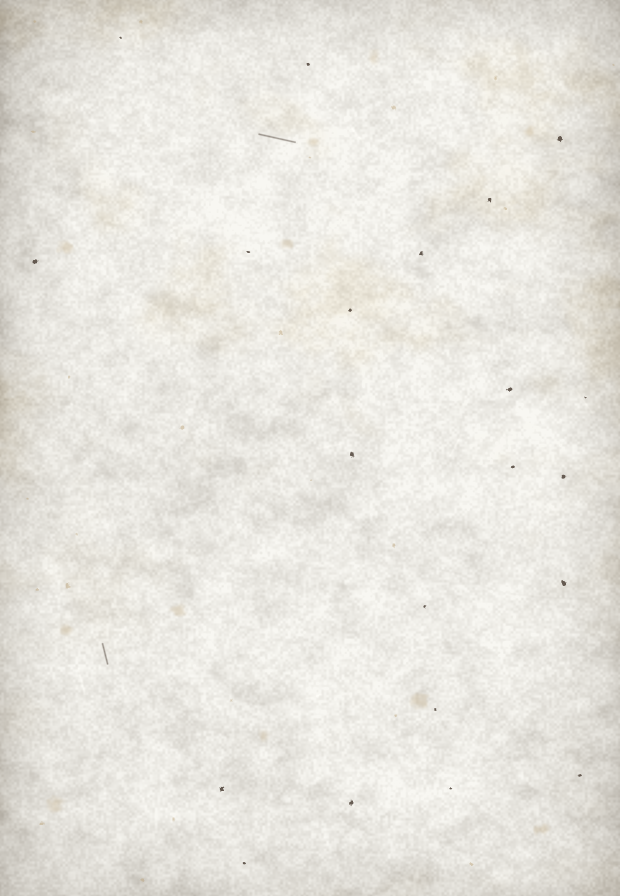
This texture is drawn by a WebGL 2 fragment shader. Its source:

```glsl
#version 300 es
precision highp float;
// Aged off-white paper: layered value noise gives the grain, mottling and warm
// stains; jittered grid cells scatter specks, blots and short fibres; and
// exponential falloffs darken the borders.
uniform vec2 u_resolution;
out vec4 fragColor;

const vec3 PAPER = vec3(0.957, 0.952, 0.931);
const vec3 SHADE_TINT = vec3(1.0, 1.06, 1.12);
const vec3 WARM_STAIN = vec3(0.25, 0.48, 1.0);
const vec3 SPECK_INK = vec3(0.27, 0.22, 0.18);
const vec3 OCHRE = vec3(0.72, 0.62, 0.45);

// Integer hash of a cell and a seed, giving two values in 0..1.
vec2 hash2(vec2 cell, int seed) {
    uvec2 q = uvec2(ivec2(cell) + ivec2(seed * 131 + 5000, seed * 71 + 9000));
    uint h = q.x * 1664525u + q.y * 1013904223u;
    h = (h ^ (h >> 16)) * 2246822519u;
    h = (h ^ (h >> 13)) * 3266489917u;
    h ^= h >> 16;
    return vec2(h & 65535u, h >> 16) / 65535.0;
}

float valueNoise(vec2 p, int seed) {
    vec2 cell = floor(p);
    vec2 f = fract(p);
    f = f * f * (3.0 - 2.0 * f);
    float low = mix(hash2(cell, seed).x, hash2(cell + vec2(1, 0), seed).x, f.x);
    float high = mix(hash2(cell + vec2(0, 1), seed).x, hash2(cell + vec2(1, 1), seed).x, f.x);
    return mix(low, high, f.y);
}

float fbm(vec2 p, int octaves, int seed) {
    float sum = 0.0, weight = 0.5, total = 0.0;
    for (int i = 0; i < octaves; i++) {
        sum += weight * valueNoise(p, seed + i);
        total += weight;
        weight *= 0.6;
        p = mat2(1.6, 1.2, -1.2, 1.6) * p;
    }
    return sum / total;
}

float segmentDistance(vec2 p, vec2 halfSpan) {
    float t = clamp(dot(p, halfSpan) / dot(halfSpan, halfSpan), -1.0, 1.0);
    return length(p - t * halfSpan);
}

// Small marks, at most one per cell; size is the largest radius.
float scatterSpots(vec2 p, float cellSize, float share, float size, float softness, int seed) {
    vec2 cell = floor(p / cellSize);
    vec2 jitter = hash2(cell, seed);
    vec2 pick = hash2(cell, seed + 1);
    vec2 offset = p - (cell + 0.2 + 0.6 * jitter) * cellSize;
    offset.y *= 0.8 + 0.7 * jitter.x;
    float radius = size * mix(0.45, 1.0, pick.y);
    float ragged = (valueNoise(p * 1.5 / size, seed + 2) - 0.5) * radius;
    float mark = 1.0 - smoothstep(-softness, softness, length(offset) + ragged - radius);
    return mark * step(pick.x, share);
}

// Thin straight hairs at random angles.
float scatterFibres(vec2 p, float cellSize, float share, float width, float softness, int seed) {
    vec2 cell = floor(p / cellSize);
    vec2 pick = hash2(cell, seed + 1);
    vec2 offset = p - (cell + 0.3 + 0.4 * hash2(cell, seed)) * cellSize;
    float angle = 6.2832 * pick.y;
    vec2 halfSpan = cellSize * mix(0.04, 0.11, pick.y) * vec2(cos(angle), sin(angle));
    float d = segmentDistance(offset, halfSpan);
    return (1.0 - smoothstep(-softness, softness, d - width)) * step(pick.x, share);
}

// Faint broken creases along one contour of a noise field.
float creases(vec2 p, float width, int seed) {
    float ridge = abs(fbm(p, 3, seed) - 0.5);
    float gaps = smoothstep(0.48, 0.7, valueNoise(p * 1.7, seed + 7));
    return gaps * (1.0 - smoothstep(0.0, width, ridge));
}

// Darkening towards the four sides, uneven along their length.
float borderShade(vec2 p, vec2 extent, float wobble) {
    vec2 nearSide = exp(-p / vec2(0.034, 0.030));
    vec2 farSide = exp(-(extent - p) / vec2(0.036, 0.034));
    float sides = 0.105 * (nearSide.x + farSide.x) + 0.07 * nearSide.y + 0.10 * farSide.y;
    vec2 centred = 2.0 * p / extent - 1.0;
    float broad = 0.032 * smoothstep(0.5, 1.8, dot(centred, centred));
    return sides * (0.65 + 0.7 * wobble) + broad;
}

void main() {
    vec2 p = gl_FragCoord.xy / u_resolution.y;
    vec2 extent = vec2(u_resolution.x / u_resolution.y, 1.0);
    float pixel = 1.0 / u_resolution.y;

    // Broad clouds, mottled fibre and fine tooth
    float cloud = fbm(p * vec2(5.0, 6.5), 4, 1);
    float mottle = fbm(p * vec2(34.0, 44.0), 4, 11);
    float tooth = valueNoise(p * 350.0, 21) - 0.5;
    float pulp = valueNoise(p * vec2(150.0, 185.0), 23) - 0.5;
    float shade = 0.022 + 0.09 * (cloud - 0.5) + 0.10 * (mottle - 0.5);
    shade += 0.065 * tooth + 0.030 * pulp;
    shade += 0.022 * smoothstep(0.52, 0.72, mottle) * smoothstep(0.42, 0.65, cloud);
    shade += 0.020 * creases(p * vec2(4.0, 7.0), 0.012, 31);
    shade += borderShade(p, extent, fbm(p * 9.0, 3, 41));
    vec3 colour = PAPER - max(shade, -0.015) * SHADE_TINT;

    // Warm stains, stronger in the upper part
    float stain = smoothstep(0.46, 0.72, fbm(p * vec2(7.0, 9.0), 4, 51));
    stain *= 0.4 + 0.6 * smoothstep(0.3, 0.65, mottle);
    colour -= 0.055 * stain * mix(0.3, 1.0, smoothstep(0.25, 0.65, p.y)) * WARM_STAIN;

    // Ochre blots, dark specks and hairs
    float blot = scatterSpots(p, 0.13, 0.18, 0.008, 0.005, 61);
    float fleck = scatterSpots(p, 0.06, 0.14, 0.0025, pixel, 65);
    float speck = scatterSpots(p, 0.075, 0.13, 0.0026, 0.7 * pixel, 71);
    float fibre = scatterFibres(p, 0.19, 0.16, 0.0008, pixel, 81);
    float paleFibre = scatterFibres(p, 0.15, 0.25, 0.0009, 1.5 * pixel, 91);
    colour = mix(colour, OCHRE, 0.30 * blot + 0.45 * fleck);
    colour = mix(colour, SPECK_INK, max(0.8 * speck, 0.5 * fibre));
    colour += 0.03 * paleFibre;

    fragColor = vec4(clamp(colour, 0.0, 1.0), 1.0);
}
```
